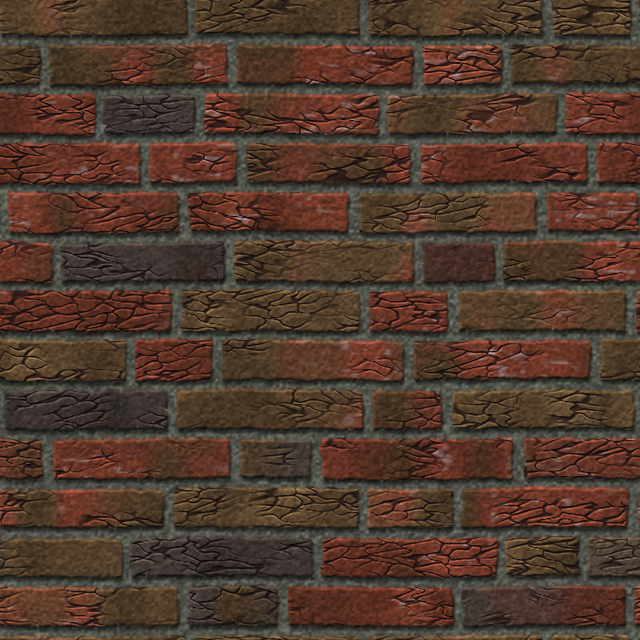
Write a Shadertoy shader that draws this texture.

```glsl
// Weathered brick wall: 13 courses, each with three long bricks and one short one.
// Bricks are rounded boxes; cellular noise splits their faces and value noise adds
// grain and stains. The height field is lit from the upper left. The wall tiles.

const float TAU = 6.28318;
const float COURSES = 13.0;
const float UNITS = 7.0;          // course length in short bricks: 1 + 2 + 2 + 2
const float HALF_JOINT = 0.0085;
const float CORNER = 0.005;
const vec2 LIGHT = vec2(-0.37, 0.93);

const vec3 RED = vec3(0.41, 0.205, 0.15);
const vec3 BROWN = vec3(0.345, 0.265, 0.175);
const vec3 SOOT = vec3(0.235, 0.205, 0.19);
const vec3 MORTAR = vec3(0.32, 0.33, 0.295);
const vec3 CRACK = vec3(0.11, 0.075, 0.08);
const vec3 BLOOM = vec3(0.54, 0.50, 0.50);

struct Brick { vec2 local; vec2 halfSize; vec2 id; };

vec2 hash2(vec2 p) {
    vec3 q = fract(p.xyx * vec3(0.1031, 0.1030, 0.0973));
    q += dot(q, q.yzx + 33.33);
    return fract((q.xx + q.yz) * q.zy);
}

// Value noise that repeats after "period" cells
float noise(vec2 p, float period) {
    vec2 cell = floor(p), f = fract(p);
    f = f * f * (3.0 - 2.0 * f);
    vec2 a = mod(cell, period), b = mod(cell + 1.0, period);
    return mix(mix(hash2(a).x, hash2(vec2(b.x, a.y)).x, f.x),
               mix(hash2(vec2(a.x, b.y)).x, hash2(b).x, f.x), f.y);
}

// Cellular noise: gap between the nearest two feature points, 0 on cell borders
float cellGap(vec2 p) {
    vec2 cell = floor(p), nearest = vec2(8.0);
    for (int j = -1; j <= 1; j++)
    for (int i = -1; i <= 1; i++) {
        vec2 c = cell + vec2(i, j);
        float d = length(c + hash2(c) - p);
        nearest = d < nearest.x ? vec2(d, nearest.x) : vec2(nearest.x, min(nearest.y, d));
    }
    return nearest.y - nearest.x;
}

// Course layout: random start on a half-unit stagger, slightly uneven joints
Brick findBrick(vec2 p) {
    float y = p.y * COURSES - 0.19;
    float row = mod(floor(y), COURSES);
    vec2 r = hash2(vec2(row, 3.0));
    float start = floor(r.x * UNITS) + 0.5 * mod(row, 2.0) + 0.2 * (r.y - 0.5);
    float u = mod(p.x * UNITS - start, UNITS);
    float left = 0.0, right = 1.0, slot = 0.0;
    for (int k = 1; k <= 4; k++) {
        float jitter = k < 4 ? 0.25 * (hash2(vec2(row, float(k) + 20.0)).x - 0.5) : 0.0;
        right = float(2 * k - 1) + jitter;
        if (u < right) break;
        left = right;
        slot += 1.0;
    }
    vec2 id = vec2(row, slot);
    vec2 local = vec2((u - 0.5 * (left + right)) / UNITS, (fract(y) - 0.5) / COURSES);
    vec2 halfSize = 0.5 * vec2((right - left) / UNITS, 1.0 / COURSES);
    return Brick(local, halfSize - HALF_JOINT * (0.8 + 0.3 * hash2(id + 40.0)), id);
}

// Signed distance to a brick with a chipped outline
float brickDistance(Brick b, vec2 p) {
    vec2 e = abs(b.local) - b.halfSize + CORNER;
    float box = length(max(e, 0.0)) + min(max(e.x, e.y), 0.0) - CORNER;
    return box + 0.004 * (noise(p * 64.0, 64.0) - 0.5);
}

// Flaky, mostly level splits, gathered in worn patches
float creases(Brick b) {
    vec2 s = b.local * vec2(23.0, 62.0) + b.id * 13.7;
    s += 0.5 * sin(s.yx * vec2(1.1, 0.8) + b.id.x) + 0.8 * noise(s * 1.7, 4096.0);
    float wear = noise(b.local * vec2(15.0, 30.0) + b.id * 5.3, 4096.0);
    wear += 0.4 * (hash2(b.id + 70.0).x - 0.5);
    return (1.0 - smoothstep(0.02, 0.2, cellGap(s))) * smoothstep(0.3, 0.75, wear);
}

float relief(vec2 p) {
    Brick b = findBrick(p);
    float body = 1.0 - smoothstep(-0.004, 0.002, brickDistance(b, p));
    float grain = 0.35 * noise(p * 230.0, 230.0) + 0.35 * noise(p * 110.0, 110.0);
    return body * (0.9 - 0.65 * creases(b)) + grain;
}

// Clay from red to brown, a few sooty bricks, pale bloom on the red ones
vec3 brickColor(Brick b, float grain) {
    vec2 pick = hash2(b.id + 11.0);
    float stain = noise(b.local * vec2(17.0, 9.0) + b.id * 7.1, 4096.0) - 0.5;
    float band = 0.2 * cos(TAU * (b.id.x / COURSES - 0.65));
    float redness = smoothstep(0.36, 0.64, pick.x + band + 0.5 * stain);
    float sooty = smoothstep(0.84, 0.94, pick.y + 0.12 * stain);
    vec3 clay = mix(mix(BROWN, RED, redness), SOOT, sooty);
    clay *= 0.95 + 0.4 * stain + 0.3 * (grain - 0.5);
    float streak = noise(b.local * vec2(60.0, 150.0) + b.id * 9.4, 4096.0);
    float bloom = smoothstep(0.68, 0.95, streak) * smoothstep(0.0, 0.3, stain + 0.1);
    clay = mix(clay, BLOOM, 0.6 * bloom * redness * (1.0 - sooty));
    return mix(clay, CRACK, 0.75 * creases(b));
}

void mainImage(out vec4 fragColor, in vec2 fragCoord) {
    vec2 p = fragCoord / iResolution.xy;
    float pixel = 1.0 / iResolution.y;
    p += 0.0012 * sin(TAU * vec2(3.0, 2.0) * p.yx);   // hand-laid wobble

    Brick b = findBrick(p);
    float d = brickDistance(b, p);
    float grain = noise(p * 200.0, 200.0);

    // Mortar, darkened under each brick
    vec2 above = p + vec2(-0.002, 0.007);
    float shadow = 1.0 - smoothstep(-0.003, 0.004, brickDistance(findBrick(above), above));
    vec3 mortar = MORTAR * (0.75 + 0.5 * grain) * (1.0 - 0.45 * shadow);

    float face = 1.0 - smoothstep(-pixel, pixel + 0.001, d);
    vec3 color = mix(mortar, brickColor(b, grain), face);

    // Slope toward the light, then sparse bright crumbs
    float slope = relief(p) - relief(p + LIGHT * 0.003);
    color *= clamp(1.0 + 0.8 * slope, 0.3, 1.7);
    float crumb = smoothstep(0.9, 1.0, grain) * (1.0 - smoothstep(0.0, 0.006, abs(d)));
    fragColor = vec4(mix(color, BLOOM, 0.6 * crumb), 1.0);
}
```
